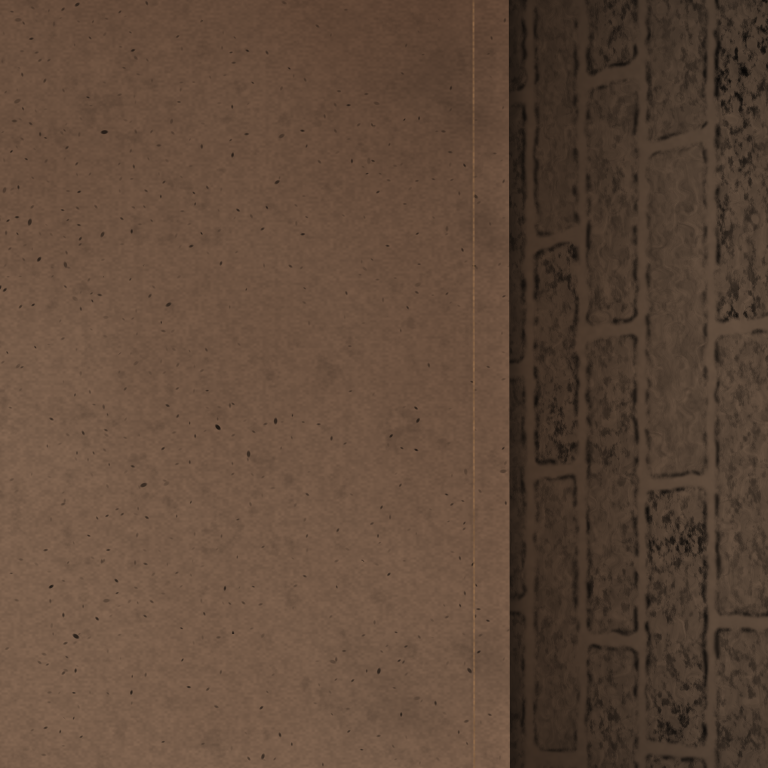
A Shadertoy shader for this texture:

```glsl
const float COVER_EDGE = 0.6625;
const float STITCH_X = 0.6165;
const float STITCH_PITCH = 0.0085;
const vec3 COVER_DARK = vec3(0.345, 0.250, 0.190);
const vec3 COVER_LIGHT = vec3(0.462, 0.360, 0.286);
const vec3 THREAD = vec3(0.58, 0.43, 0.29);
const vec3 WALL_DARK = vec3(0.265, 0.200, 0.152);
const vec3 WALL_LIGHT = vec3(0.360, 0.288, 0.230);
const vec2 HALF_MORTAR = vec2(0.0055, 0.0080);
const float CORNER = 0.010;
const int COLUMNS = 5;
// Mortar lines between the columns, then joint heights and roughness (bottom up) per column
const float SEAMS[6] = float[6](0.650, 0.690, 0.758, 0.836, 0.926, 1.030);
const vec3 JOINTS[5] = vec3[5](
    vec3(0.872, 0.518, 0.212), vec3(0.688, 0.388, 0.013),
    vec3(0.902, 0.570, 0.167), vec3(0.815, 0.372, 0.023),
    vec3(1.050, 0.577, 0.190));
const vec4 ROUGH[5] = vec4[5](
    vec4(0.4, 0.4, 0.6, 0.6), vec4(0.3, 0.35, 0.8, 0.3), vec4(0.7, 0.6, 0.45, 0.7),
    vec4(0.6, 1.0, 0.2, 0.6), vec4(0.7, 0.5, 1.1, 1.0));

float hash(vec2 p) {
    return fract(sin(dot(p, vec2(127.1, 311.7))) * 43758.5453);
}

float noise(vec2 p) {
    vec2 i = floor(p), f = fract(p);
    f = f * f * (3.0 - 2.0 * f);
    return mix(mix(hash(i), hash(i + vec2(1, 0)), f.x),
               mix(hash(i + vec2(0, 1)), hash(i + vec2(1, 1)), f.x), f.y);
}

float fbm(vec2 p) {
    float sum = 0.0, amp = 0.5;
    for (int i = 0; i < 5; i++) {
        sum += amp * noise(p);
        p = mat2(1.6, 1.2, -1.2, 1.6) * p + 7.3;
        amp *= 0.5;
    }
    return sum / 0.97;
}

// Soft round patch of unit height
float blot(vec2 p, float radius) {
    return exp(-dot(p, p) / (radius * radius));
}

// One randomly placed, tilted fleck per grid cell, mostly faint
float flecks(vec2 uv, float cells, float density, float size, float aa) {
    vec2 cell = floor(uv * cells);
    vec2 centre = 0.15 + 0.7 * vec2(hash(cell + 17.3), hash(cell + 41.9));
    vec2 q = (fract(uv * cells) - centre) / cells;
    float a = 6.283 * hash(cell + 63.1);
    q = mat2(cos(a), -sin(a), sin(a), cos(a)) * q;
    float radius = size * (0.35 + 0.65 * hash(cell + 8.7));
    float d = length(q * vec2(0.7, 1.25)) - radius;
    float strength = 0.2 + 0.8 * pow(hash(cell + 27.5), 2.0);
    return strength * step(hash(cell + cells), density) * (1.0 - smoothstep(-aa, 0.0008 + aa, d));
}

vec3 cover(vec2 uv, float aa) {
    // Broad light falloff and stains
    float light = 1.10 - 0.68 * pow(uv.y, 1.8) - 0.36 * uv.x;
    light += 0.50 * (fbm(uv * 4.0 + 2.0) - 0.5);
    vec3 col = mix(COVER_DARK, COVER_LIGHT, clamp(light, 0.0, 1.05));
    float stain = blot(uv - vec2(0.50, 0.09), 0.08) + blot(uv - vec2(0.59, 0.88), 0.08)
                + blot(uv - vec2(0.64, 0.70), 0.04) + blot(uv - vec2(0.64, 0.14), 0.04);
    col *= 1.0 - 0.20 * stain * fbm(uv * 18.0);

    // Paper grain, faint smudges and flecks
    col *= 1.0 + 0.10 * (noise(uv * vec2(250.0, 330.0)) - 0.5);
    col *= 1.0 + 0.12 * (fbm(uv * 100.0) - 0.5);
    col *= 1.0 - 0.10 * smoothstep(0.60, 0.85, fbm(uv * 45.0 + 20.0));
    float crowd = mix(0.60, 0.30, smoothstep(0.0, 0.35, uv.x));
    crowd *= smoothstep(0.1, 0.75, noise(uv * 9.0 + 4.0)) + 0.35;
    col *= 1.0 - 0.60 * flecks(uv, 54.0, crowd * 0.8, 0.0014, aa);
    col *= 1.0 - 0.75 * flecks(uv + 0.013, 23.0, crowd * 0.5, 0.0026, aa);

    // Pressed hinge, stitched thread and worn rim
    float s = uv.x - STITCH_X - 0.001 * (1.0 - uv.y);
    col *= 1.0 - 0.05 * exp(-pow((s + 0.003) / 0.002, 2.0));
    float dash = abs(fract(uv.y / STITCH_PITCH) - 0.5);
    float thread = 1.0 - smoothstep(0.0002, 0.0013 + aa, abs(s));
    thread *= mix(0.55, 0.9, smoothstep(0.05, 0.35, dash));
    col = mix(col, THREAD * (0.75 + 0.35 * noise(uv * 90.0)), thread * 0.75);
    col *= 1.0 + 0.04 * smoothstep(0.025, 0.0, COVER_EDGE - uv.x);
    return col;
}

// Rounded inset distance, brick identity, roughness
vec3 brick(vec2 p) {
    vec2 gap = vec2(1.0);
    float id = 0.0, rough = 0.0;
    for (int i = 0; i < COLUMNS; i++) {
        if (p.x < SEAMS[i] || p.x >= SEAMS[i + 1]) continue;
        gap.x = min(p.x - SEAMS[i], SEAMS[i + 1] - p.x);
        float mid = 0.5 * (SEAMS[i] + SEAMS[i + 1]);
        vec3 away = p.y - 0.45 * (p.y - 0.25) * (p.x - mid) - JOINTS[i];
        gap.y = min(abs(away.x), min(abs(away.y), abs(away.z)));
        float level = dot(step(0.0, away), vec3(1.0));
        id = float(i) * 5.0 + level;
        rough = ROUGH[i][int(level)];
    }
    vec2 inner = gap - HALF_MORTAR;
    return vec3(CORNER - length(max(CORNER - inner, 0.0)), id, rough);
}

vec3 wall(vec2 uv, float aa) {
    vec2 wobble = vec2(noise(uv * 70.0), noise(uv * 70.0 + 31.0)) - 0.5;
    vec3 b = brick(uv + 0.0045 * wobble);
    float light = 1.03 - 0.75 * pow(uv.y - 0.48, 2.0);
    vec3 col = mix(WALL_DARK, WALL_LIGHT, smoothstep(0.67, 0.96, uv.x)) * light;
    col *= 1.0 + 0.12 * (fbm(uv * 100.0) - 0.5);

    // Brick face with grain and pits running along its length
    float face = smoothstep(-0.002 - aa, 0.004 + aa, b.x);
    float grain = fbm(uv * vec2(140.0, 48.0) + 3.0 * wobble + b.y * 3.7);
    float patches = 0.4 + 1.2 * noise(uv * vec2(30.0, 17.0) + b.y);
    float pits = smoothstep(0.42, 0.78, fbm(uv * vec2(170.0, 105.0) + b.y));
    float tone = 0.95 - 0.42 * b.z * patches * pits - 0.34 * (grain - 0.42);
    col *= mix(1.0, tone, face);

    // Broken groove, deeper around rough bricks
    float groove = exp(-pow((b.x - 0.0025) / 0.0034, 2.0));
    float wear = smoothstep(0.32, 0.78, fbm(uv * vec2(75.0, 60.0) + 9.0));
    col *= 1.0 - (0.45 + 0.25 * b.z) * groove * wear;
    return col * mix(0.68, 1.0, smoothstep(0.0, 0.030, uv.x - COVER_EDGE));
}

void mainImage(out vec4 fragColor, in vec2 fragCoord) {
    vec2 uv = fragCoord / iResolution.xy;
    float aa = 0.7 / iResolution.y;
    float edge = COVER_EDGE + 0.0015 * (1.0 - uv.y);
    float onWall = smoothstep(edge - aa, edge + aa, uv.x);
    fragColor = vec4(mix(cover(uv, aa), wall(uv, aa), onWall), 1.0);
}
```
